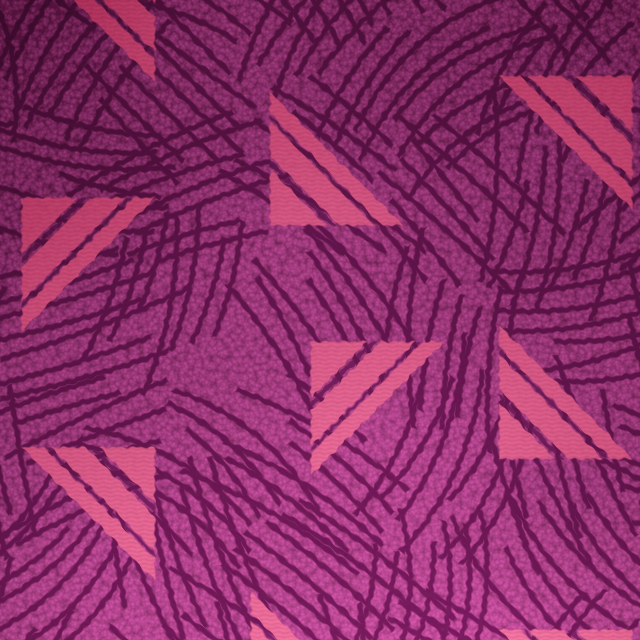
Reproduce this texture procedurally as a three.js fragment shader.

```glsl
varying vec2 vUv;

#define LEG 0.208
#define GRID_STEP vec2(0.373, 0.39)
#define PATCH 0.2
#define LINE_GAP 0.031
#define LINE_HALF 0.0042
#define FUZZ 0.002
#define PILE_CELLS 100.0
#define PILE_CONTRAST 0.75
#define RIB_COUNT 150.0

vec2 hash2(vec2 p) {
  vec3 q = fract(p.xyx * vec3(0.1031, 0.1030, 0.0973));
  q += dot(q, q.yzx + 33.33);
  return fract((q.xx + q.yz) * q.zy);
}

// Cellular noise: distance to the nearest scattered point
float cellular(vec2 p) {
  vec2 home = floor(p);
  float nearest = 4.0;
  for (float j = -1.0; j <= 1.0; j++) {
    for (float i = -1.0; i <= 1.0; i++) {
      vec2 cell = home + vec2(i, j);
      vec2 away = cell + hash2(cell) - p;
      nearest = min(nearest, dot(away, away));
    }
  }
  return sqrt(nearest);
}

// Bundles of bent, nearly parallel strokes, one bundle per patch
float strokes(vec2 p) {
  vec2 home = floor(p / PATCH);
  float ink = 0.0;
  for (float j = -1.0; j <= 1.0; j++) {
    for (float i = -1.0; i <= 1.0; i++) {
      vec2 cell = home + vec2(i, j);
      vec2 seed = hash2(cell + 17.0);
      vec2 jitter = hash2(cell + 31.0) - 0.5;
      float angle = 3.14159 * seed.x;
      float c = cos(angle), s = sin(angle);
      vec2 q = mat2(c, s, -s, c) * (p - (cell + 0.5 + 0.4 * jitter) * PATCH);
      q.y += 3.0 * (seed.y - 0.5) * q.x * q.x;
      for (float k = -3.0; k <= 3.0; k++) {
        vec2 vary = hash2(cell * 7.0 + k * vec2(1.7, 3.1) + 50.0) - 0.5;
        float across = abs(q.y - (k + 0.5 * vary.x) * LINE_GAP - 0.25 * vary.y * q.x);
        float along = abs(q.x - 0.1 * vary.x) - mix(0.08, 0.16, vary.y + 0.5);
        float dist = max(across - LINE_HALF, along);
        ink = max(ink, 1.0 - smoothstep(-FUZZ, FUZZ, dist));
      }
    }
  }
  return ink;
}

float band(float x, float low, float high) {
  float soft = FUZZ / LEG;
  return smoothstep(low - soft, low + soft, x) * (1.0 - smoothstep(high - soft, high + soft, x));
}

// Striped right triangles: x is the pink part, y the dark thread in its gaps
vec2 triangles(vec2 p) {
  vec2 cover = vec2(0.0);
  for (float col = 0.0; col < 3.0; col++) {
    for (float row = 0.0; row < 3.0; row++) {
      bool oddRow = row == 1.0;
      bool middle = col == 1.0;
      float drop = col == 0.0 ? 0.0 : (middle ? 0.225 : 0.2);
      vec2 centre = vec2(0.138, 0.977) + vec2(col, -row) * GRID_STEP - vec2(0.0, drop);
      if (middle) centre.x += oddRow ? 0.079 : 0.015 * (1.0 - row);
      if (col + row == 4.0) centre.y -= 0.085;

      // Turn the right angle to one of three corners
      bool lowerLeft = oddRow ? col == 2.0 : middle;
      vec2 corner = lowerLeft ? vec2(-1.0) : vec2(oddRow ? -1.0 : 1.0, 1.0);
      vec2 leg = 0.5 * LEG - (p - centre) * corner;
      float s = (leg.x + leg.y) / LEG;
      float inside = smoothstep(-FUZZ, FUZZ, min(leg.x, leg.y));
      float pink = band(s, -1.0, 0.42) + band(s, 0.52, 0.78) + band(s, 0.84, 1.0);
      float thread = band(s, 0.445, 0.495) + band(s, 0.795, 0.825);
      cover = max(cover, inside * vec2(pink, thread));
    }
  }
  return cover;
}

void main() {
  vec2 p = vUv;
  float pile = 0.6 * cellular(p * PILE_CELLS) + 0.4 * cellular(p * PILE_CELLS * 1.9 + 40.0);
  float nap = 0.5 - pile;
  vec2 ragged = p + 0.0009 * (sin(p.yx * 230.0) + sin(p.yx * 410.0 + p * 90.0));

  // Light falls off toward the top and the sides
  float light = 0.92 - 0.6 * p.y - 0.85 * (p.x - 0.54) * (p.x - 0.54);
  light += 0.025 * (sin(p.x * 11.0 + 4.0 * p.y) + sin(p.y * 17.0 - 6.0 * p.x));

  // Speckled ground
  float tone = clamp(light + PILE_CONTRAST * nap, 0.0, 1.15);
  vec3 ground = mix(vec3(0.32, 0.07, 0.23), vec3(0.77, 0.30, 0.61), tone);

  // Dark strokes and gap threads
  vec2 shape = triangles(ragged);
  float ink = max(strokes(ragged), shape.y * 0.8);
  vec3 inkColor = mix(vec3(0.19, 0.03, 0.14), vec3(0.46, 0.09, 0.36), light + 0.4 * nap);
  vec3 color = mix(ground, inkColor, ink * clamp(0.88 + 0.5 * nap, 0.0, 1.0));

  // Pink ribbed stitching
  float rib = sin(6.28318 * (p.y * RIB_COUNT + 0.15 * sin(p.x * 300.0)));
  vec3 pinkColor = mix(vec3(0.61, 0.13, 0.29), vec3(0.97, 0.47, 0.65), light + 0.12 * nap);
  color = mix(color, pinkColor * (1.0 + 0.035 * rib), shape.x);

  gl_FragColor = vec4(color, 1.0);
}
```
